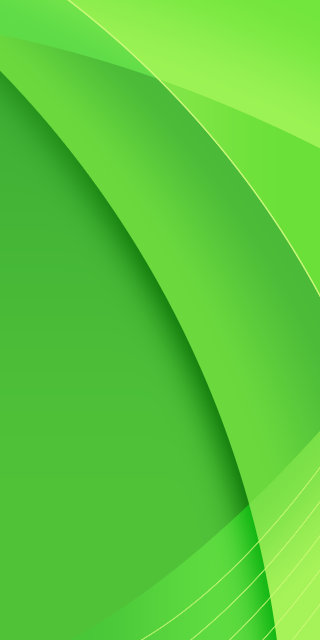
Write a WebGL 2 fragment shader that draws this background.

```glsl
#version 300 es
precision highp float;

uniform vec2 u_resolution;
out vec4 fragColor;

// Antialiased coverage of the side where d is positive
float cover(float d, float pixel) {
    return clamp(d / pixel + 0.5, 0.0, 1.0);
}

// Antialiased stroke that keeps its weight at small sizes
float stroke(float d, float width, float pixel) {
    float soft = max(width, pixel);
    return (width / soft) * (1.0 - smoothstep(0.3 * soft, soft, abs(d)));
}

void main() {
    // x runs 0..1 to the right, y runs 0..2 downward
    vec2 uv = gl_FragCoord.xy / u_resolution;
    vec2 p = vec2(uv.x, 2.0 - 2.0 * uv.y);
    float pixel = 1.0 / u_resolution.x;

    // Signed distances to the four sweeping edges
    float panel = length(p - vec2(-2.254, 2.417)) - 3.147;
    float rim = length(p - vec2(-1.563, 2.308)) - 2.9126;
    float crest = (0.109 + p.x * (0.2045 + 0.15 * p.x) - p.y) / 1.06;
    float fan = (p.y - 2.107 + p.x * (0.407 + 0.354 * p.x)) / length(vec2(1.0, 0.407 + 0.708 * p.x));
    float lower = cover(fan, pixel);

    // Dark panel with the shadow cast along its edge
    vec3 leaf = mix(vec3(0.25, 0.69, 0.21), vec3(0.31, 0.76, 0.22), smoothstep(0.2, 1.6, p.y));
    vec3 leafFan = mix(vec3(0.29, 0.78, 0.22), vec3(0.37, 0.86, 0.25), smoothstep(0.25, 0.7, p.x));
    float depth = max(-panel, 0.0);
    float shadow = exp(-depth * depth / 0.007 - depth * 7.0) * mix(0.6, 1.0, smoothstep(0.2, 0.9, p.y));
    leaf = mix(leaf, vec3(0.09, 0.51, 0.06), shadow);
    leafFan = mix(leafFan, vec3(0.08, 0.72, 0.08), shadow);
    vec3 color = mix(leaf, leafFan, lower);

    // Middle band, darkening toward the rim
    float across = panel / max(panel - rim, 0.01);
    vec3 band = mix(vec3(0.42, 0.85, 0.24), vec3(0.29, 0.73, 0.22), smoothstep(0.1, 0.95, across));
    vec3 bandTop = mix(vec3(0.37, 0.86, 0.28), vec3(0.49, 0.91, 0.29), smoothstep(0.0, 0.25, crest + 0.25 * p.x - 0.05));
    band = mix(band, bandTop, cover(crest, pixel));

    // Bright corner beyond the rim
    vec3 corner = mix(vec3(0.51, 0.90, 0.28), vec3(0.42, 0.88, 0.22), smoothstep(0.5, 0.9, p.x));
    vec3 cornerTop = mix(vec3(0.61, 0.95, 0.33), vec3(0.45, 0.90, 0.24), smoothstep(0.0, 0.4, crest));
    corner = mix(corner, cornerTop, cover(crest, pixel));
    band = mix(band, corner, cover(rim, pixel));

    // Pale fan over the lower right
    vec3 pale = mix(vec3(0.48, 0.88, 0.28), vec3(0.65, 0.95, 0.35), smoothstep(0.0, 0.3, fan));
    band = mix(band, pale, lower);
    color = mix(color, band, cover(panel, pixel));

    // Glowing rim line
    color = mix(color, vec3(0.80, 0.98, 0.48), 0.9 * stroke(rim, 0.0038, pixel));

    // Five evenly spaced fine arcs
    float u = 1.0 - p.x;
    float row = (p.y - 1.461 - u * (1.34 - 0.67 * u)) / 0.107;
    float nearest = clamp(floor(row + 0.5), 0.0, 4.0);
    float arc = (row - nearest) * 0.107 / length(vec2(1.0, 1.34 * (1.0 - u)));
    color = mix(color, vec3(0.80, 0.98, 0.46), 0.85 * stroke(arc, 0.0026, pixel));

    fragColor = vec4(color, 1.0);
}
```
